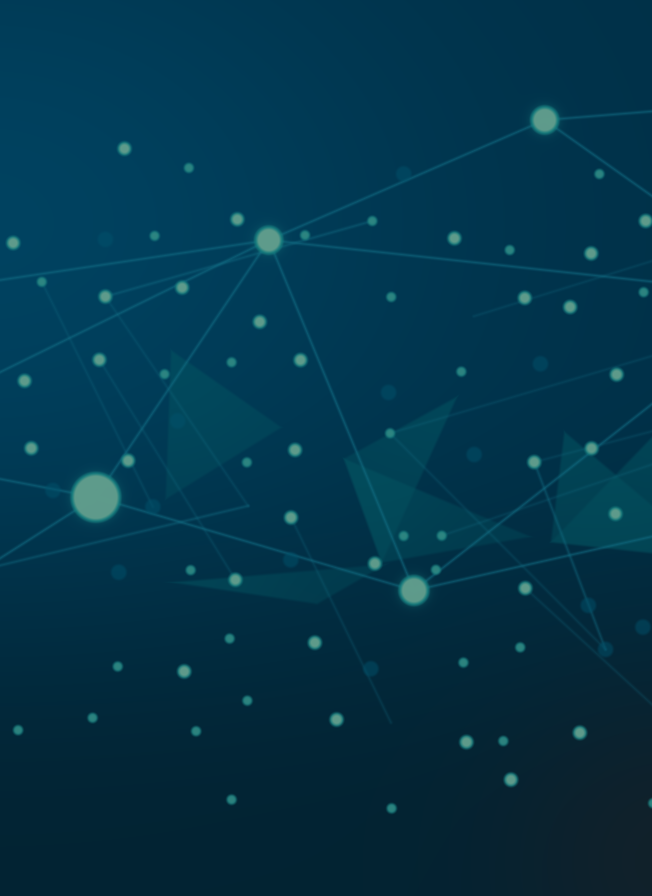
Write a Shadertoy shader that draws this background.

```glsl
// Palette
const vec3 DEEP = vec3(0.008, 0.135, 0.195);
const vec3 MID = vec3(0.0, 0.185, 0.275);
const vec3 GLOW = vec3(0.0, 0.265, 0.385);
const vec3 WARM = vec3(0.085, 0.125, 0.155);
const vec3 SHARD = vec3(0.01, 0.33, 0.38);
const vec3 LINE = vec3(0.07, 0.44, 0.53);
const vec3 TEAL = vec3(0.09, 0.50, 0.50);
const vec3 PALE = vec3(0.40, 0.62, 0.55);
const vec3 DIM = vec3(0.0, 0.32, 0.42);

// Sizes, as fractions of the canvas height
const float CELL = 0.078;
const float SOFT = 0.0022;
const float LINE_HALF_WIDTH = 0.0011;
const int LINKS = 16;

// Hubs: centre and radius
const vec3 HUBS[4] = vec3[4](
    vec3(0.608, 0.866, 0.016), vec3(0.300, 0.732, 0.016),
    vec3(0.107, 0.445, 0.028), vec3(0.462, 0.341, 0.017));

// Rays: hub index and far end
const vec3 RAYS[13] = vec3[13](
    vec3(0, 0.78, 0.88), vec3(0, 0.80, 0.73), vec3(0, 0.30, 0.732),
    vec3(1, 0.78, 0.68), vec3(1, -0.05, 0.68), vec3(1, -0.05, 0.56),
    vec3(1, 0.107, 0.445), vec3(1, 0.462, 0.341), vec3(2, 0.462, 0.341),
    vec3(2, -0.05, 0.475), vec3(2, -0.05, 0.345),
    vec3(3, 0.78, 0.59), vec3(3, 0.78, 0.413));

// Shards: three corners each
const vec2 SHARDS[18] = vec2[18](
    vec2(0.191, 0.609), vec2(0.314, 0.523), vec2(0.185, 0.443),
    vec2(0.510, 0.557), vec2(0.384, 0.488), vec2(0.426, 0.372),
    vec2(0.384, 0.488), vec2(0.592, 0.401), vec2(0.426, 0.372),
    vec2(0.630, 0.518), vec2(0.615, 0.395), vec2(0.80, 0.375),
    vec2(0.193, 0.350), vec2(0.430, 0.370), vec2(0.354, 0.326),
    vec2(0.745, 0.530), vec2(0.615, 0.395), vec2(0.80, 0.375));

float hash(vec2 p) {
    return fract(sin(dot(p, vec2(127.1, 311.7))) * 43758.545);
}

float cross2(vec2 a, vec2 b) { return a.x * b.y - a.y * b.x; }

float disc(float dist, float radius) {
    return 1.0 - smoothstep(radius - SOFT, radius + SOFT, dist);
}

float segment(vec2 p, vec2 a, vec2 b) {
    vec2 ab = b - a;
    float t = clamp(dot(p - a, ab) / dot(ab, ab), 0.0, 1.0);
    return disc(length(p - a - ab * t), LINE_HALF_WIDTH);
}

// Depth inside a triangle of either winding
float triangleDepth(vec2 p, vec2 a, vec2 b, vec2 c) {
    float winding = sign(cross2(b - a, c - a));
    vec3 edges = vec3(cross2(normalize(b - a), p - a),
                      cross2(normalize(c - b), p - b),
                      cross2(normalize(a - c), p - c)) * winding;
    return min(edges.x, min(edges.y, edges.z));
}

vec2 dotCentre(vec2 cell) {
    return (cell + 0.15 + 0.7 * vec2(hash(cell), hash(cell + 17.0))) * CELL;
}

vec3 backdrop(vec2 p) {
    vec3 col = mix(DEEP, MID, smoothstep(0.08, 0.6, p.y));
    vec2 g = (p - vec2(-0.02, 0.75)) / vec2(0.52, 0.38);
    col = mix(col, GLOW, 0.92 * exp(-dot(g, g)));
    vec2 w = p - vec2(0.75, 0.04);
    return mix(col, WARM, 0.75 * exp(-dot(w, w) / 0.035));
}

vec3 paintDot(vec3 col, vec2 p) {
    vec2 cell = floor(p / CELL);
    float d = length(p - dotCentre(cell));
    float chance = 0.92 * smoothstep(0.06, 0.22, p.y)
                 * (1.0 - smoothstep(0.70, 0.92, p.y));
    // Evaluate presence per cell so that no dot is cut
    chance = 0.92 * smoothstep(0.06, 0.22, (cell.y + 0.5) * CELL)
           * (1.0 - smoothstep(0.70, 0.92, (cell.y + 0.5) * CELL));
    if (hash(cell + 41.0) > chance) return col;
    float kind = hash(cell + 73.0);
    if (kind < 0.2) return mix(col, DIM, 0.5 * disc(d, 0.0085));
    float radius = kind < 0.6 ? 0.0054 : 0.0078;
    col = mix(col, TEAL, 0.9 * disc(d, radius));
    return mix(col, PALE, (kind < 0.6 ? 0.3 : 0.9) * disc(d, radius * 0.72));
}

void mainImage(out vec4 fragColor, in vec2 fragCoord) {
    vec2 p = fragCoord / iResolution.y;
    vec3 col = backdrop(p);

    // Translucent shards, fading away from their first corner
    for (int i = 0; i < 18; i += 3) {
        float depth = triangleDepth(p, SHARDS[i], SHARDS[i + 1], SHARDS[i + 2]);
        float fade = mix(0.55, 0.35, smoothstep(0.0, 0.2, length(p - SHARDS[i])));
        col = mix(col, SHARD, fade * smoothstep(-SOFT, SOFT, depth));
    }

    // Faint links, alternately shallow and steep, between scattered dots
    for (int i = 0; i < LINKS; i++) {
        vec2 seed = vec2(float(i), 5.0);
        vec2 from = floor(vec2(hash(seed) * 9.0 - 1.0, 4.0 + hash(seed + 9.0) * 5.0));
        vec2 span = i % 2 == 0 ? vec2(4, 1) : vec2(1.0 + float(i % 3), -3);
        col = mix(col, LINE, 0.25 * segment(p, dotCentre(from), dotCentre(from + span)));
    }

    // Bright rays between the hubs and past the borders
    for (int i = 0; i < 13; i++)
        col = mix(col, LINE, 0.62 * segment(p, HUBS[int(RAYS[i].x)].xy, RAYS[i].yz));

    col = paintDot(col, p);

    // Hubs with a teal rim
    for (int i = 0; i < 4; i++) {
        float d = length(p - HUBS[i].xy);
        float radius = HUBS[i].z;
        col = mix(col, TEAL, 0.25 * exp(-max(d - radius, 0.0) / 0.004));
        col = mix(col, TEAL, 0.9 * disc(d, radius));
        col = mix(col, PALE, 0.9 * disc(d, radius - 0.003));
    }
    fragColor = vec4(col, 1.0);
}
```
